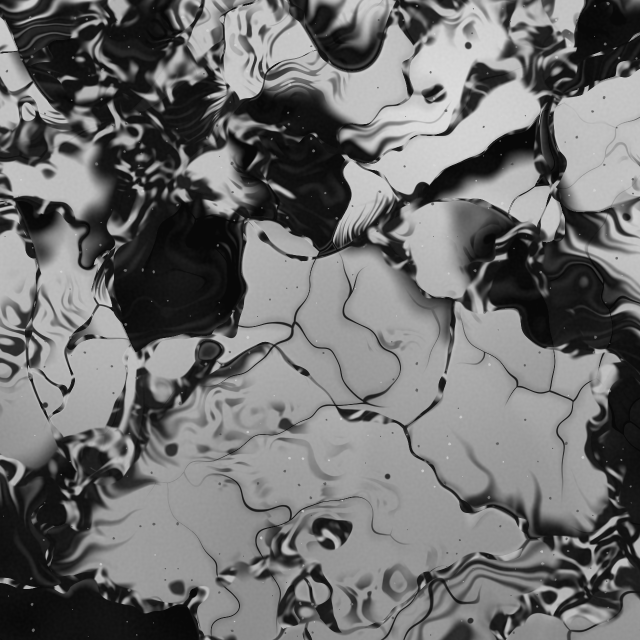
Give the GLSL for this texture, as a WebGL 2 fragment shader.

```glsl
#version 300 es
precision highp float;
// Glossy fractured mineral: curved facets, combed shadows, cracks and crumbled seams, in grey.

uniform vec2 u_resolution;
out vec4 fragColor;

vec2 hash2(vec2 p) {
  vec3 q = fract(p.xyx * vec3(0.1031, 0.103, 0.0973));
  q += dot(q, q.yzx + 33.33);
  return fract((q.xx + q.yz) * q.zy);
}

// Gradient noise, roughly -0.9 to 0.9
float noise(vec2 p) {
  vec2 i = floor(p), f = p - i;
  vec2 u = f * f * f * (f * (f * 6.0 - 15.0) + 10.0);
  vec2 x = vec2(1, 0), y = vec2(0, 1);
  float a = dot(hash2(i) * 2.0 - 1.0, f);
  float b = dot(hash2(i + x) * 2.0 - 1.0, f - x);
  float c = dot(hash2(i + y) * 2.0 - 1.0, f - y);
  float d = dot(hash2(i + 1.0) * 2.0 - 1.0, f - 1.0);
  return 1.5 * mix(mix(a, b, u.x), mix(c, d, u.x), u.y);
}

float fbm(vec2 p) {
  float sum = 0.0, amp = 0.6;
  for (int k = 0; k < 4; k++) {
    sum += amp * noise(p);
    p = mat2(1.6, 1.2, -1.2, 1.6) * p + 5.3;
    amp *= 0.5;
  }
  return sum;
}

// Voronoi cells: offset from the centre (xy), distance to the border (z), random id (w)
vec4 cells(vec2 p) {
  vec2 base = floor(p), f = p - base, nearest = vec2(0), home = vec2(0);
  float best = 9.0, edge = 9.0;
  for (int j = -1; j <= 1; j++)
    for (int i = -1; i <= 1; i++) {
      vec2 g = vec2(i, j), r = g + hash2(base + g) - f;
      if (dot(r, r) < best) { best = dot(r, r); nearest = r; home = g; }
    }
  for (int j = -2; j <= 2; j++)
    for (int i = -2; i <= 2; i++) {
      vec2 g = home + vec2(i, j), r = g + hash2(base + g) - f, span = r - nearest;
      if (dot(span, span) > 1e-5) edge = min(edge, dot(0.5 * (r + nearest), normalize(span)));
    }
  return vec4(-nearest, edge, hash2(base + home + 71.0).x);
}

// Round specks scattered on a grid: coverage (x) and random shade (y)
vec2 specks(vec2 p, float count, float radius, float share) {
  vec2 cell = floor(p * count), rnd = hash2(cell + 13.0);
  vec2 d = (fract(p * count) - 0.25 - 0.5 * rnd) / count;
  float size = radius * (0.4 + rnd.y);
  float shown = step(hash2(cell + 47.0).x, share);
  return vec2(shown * smoothstep(size, 0.5 * size, length(d) + 0.4 * size * noise(p * 0.6 / radius)), rnd.x);
}

float surface(vec2 p) {
  vec2 bend = vec2(fbm(p * 2.6 + 3.0), fbm(p * 2.6 + 17.0));
  vec2 jag = vec2(noise(p * 18.0), noise(p * 18.0 + 31.0));
  vec2 w = mat2(0.87, 0.5, -0.5, 0.87) * (p + 0.3 * bend + 0.01 * jag);
  vec4 facet = cells(w * vec2(2.6, 3.7) + 4.0);
  vec4 plate = cells((w + 0.012 * jag.yx) * vec2(7.5, 5.2) + 20.0);

  // Smaller shards break up the upper part
  float splinter = noise(p * 3.2 + 9.0) + 0.9 * (p.y - 0.75);
  bool shard = splinter > 0.08;
  vec4 piece = shard ? plate : facet;
  float edge = min(piece.z, abs(splinter - 0.08) * 1.5);

  // Each piece curves from light into shadow, some through a comb of hackle lines
  vec2 rnd = hash2(vec2(piece.w * 91.0, piece.w * 57.0 + 3.0));
  vec2 dir = vec2(cos(6.283 * rnd.x), sin(6.283 * rnd.x));
  float across = dot(piece.xy, vec2(-dir.y, dir.x));
  float along = dot(piece.xy, dir) + 0.6 * across * across + 0.25 * noise(p * 5.0);
  float hackle = smoothstep(0.42, 0.5, piece.w);
  float comb = noise(vec2(across / (1.3 + along) * (shard ? 18.0 : 32.0), along * 2.5) + piece.w * 40.0);
  vec2 upperLeft = p - vec2(0.15, 0.85), lowerLeft = p - vec2(0.1, 0.04);
  float zone = 0.55 * exp(-9.0 * dot(upperLeft, upperLeft)) + 0.5 * exp(-14.0 * dot(lowerLeft, lowerLeft));
  float bias = 1.2 * (rnd.y - 0.5) + zone - 0.3;
  float shadow = smoothstep(0.0, 0.32, along + bias + 0.4 * hackle * comb);
  float light = mix(0.55, 0.78, smoothstep(0.08, 0.7, p.y)) + 0.07 * noise(p * 3.0 + 40.0) + 0.06 * (piece.w - 0.5);
  float dark = 0.06 + 0.04 * noise(p * 9.0) + 0.16 * hackle * max(comb, 0.0);
  float tone = mix(light, dark, shadow);

  // Scaly ripples on a few patches
  float ripple = noise(vec2(w.x * 16.0, w.y * 70.0) + 2.0 * jag);
  tone *= 1.0 - 0.75 * smoothstep(0.12, 0.35, fbm(p * 3.5 + 60.0)) * smoothstep(-0.05, 0.3, ripple);

  // Thin stepped cracks, shaded on their flanks
  float cracked = smoothstep(-0.08, 0.12, noise(p * 3.5 + 80.0));
  float gap = 0.012 + 0.03 * max(noise(p * 14.0 + 5.0), 0.0);
  tone += cracked * 0.07 * (plate.w - 0.5);
  tone *= 1.0 - 0.12 * cracked * smoothstep(0.12, 0.0, plate.z);
  tone *= 1.0 - 0.8 * cracked * smoothstep(gap, 0.3 * gap, plate.z);

  // Bright rims and dark outlines of the pieces
  float rim = smoothstep(-0.2, 0.3, noise(p * 7.0 + 21.0));
  tone += 0.22 * rim * smoothstep(0.045, 0.02, edge) * (0.9 - tone);
  tone *= 1.0 - 0.8 * smoothstep(0.02, 0.006, edge) * (0.4 + 0.6 * rim);

  // Crumbled debris along the seams
  float width = 0.01 + 0.24 * smoothstep(-0.05, 0.4, fbm(p * 3.2 + 7.0));
  float rubble = smoothstep(width, 0.6 * width, edge + 0.06 * noise(p * 26.0));
  float chip = noise(p * 24.0 + 2.5 * jag + 11.0) + 0.5 * noise(p * 62.0 + 3.0 * jag);
  float debris = 0.07 + 0.68 * smoothstep(-0.15, 0.5, chip);
  tone = mix(tone, debris, 0.92 * rubble);

  // Pits and dust
  vec2 pit = specks(p, 9.0, 0.011, 0.12), dust = specks(p, 48.0, 0.0022, 0.16);
  tone = mix(tone, 0.1, 0.85 * pit.x);
  tone = mix(tone, tone < 0.4 ? 0.55 : 0.25 + 0.6 * step(0.6, dust.y), 0.7 * dust.x);
  return clamp(tone + 0.015 * noise(p * 190.0), 0.03, 0.86);
}

void main() {
  // Four samples smooth every border
  float tone = 0.0;
  for (int k = 0; k < 4; k++) {
    vec2 shift = vec2(k % 2, k / 2) * 0.5 - 0.25;
    tone += 0.25 * surface((gl_FragCoord.xy + shift) / u_resolution.y);
  }
  fragColor = vec4(vec3(tone), 1.0);
}
```
